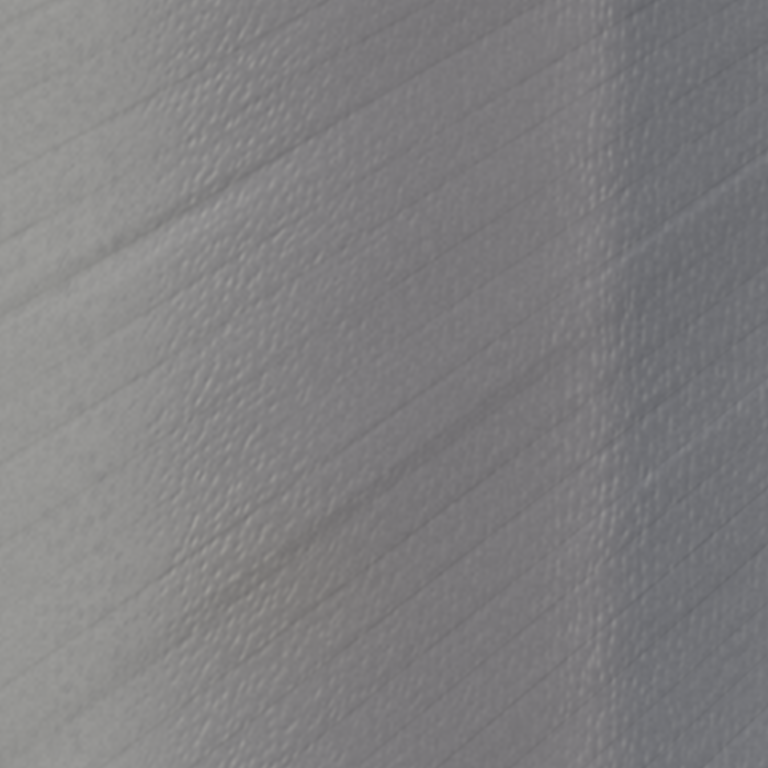
Reproduce this texture procedurally as a WebGL 1 fragment shader.

```glsl
precision highp float;
uniform vec2 u_resolution;

// Base sheen from left to right
const vec3 LIGHT_GREY = vec3(0.590, 0.589, 0.581);
const vec3 MID_GREY = vec3(0.487, 0.480, 0.489);
const vec3 BLUE_GREY = vec3(0.434, 0.438, 0.454);
const vec3 WARM_TINT = vec3(0.004, 0.000, -0.010);
const float CREST_X = 0.770;
const float CREST_LIFT = 0.012;

// Diagonal grooves, fanning slightly
const float GROOVE_SLOPE = 0.73;
const float GROOVE_FAN = 0.25;
const float GROOVE_PITCH = 0.097;
const float GROOVE_WIDTH = 0.0040;
const float GROOVE_DEPTH = 0.030;
const float STRIATION = 0.012;
const float BANDING = 0.018;

// Pebbled grain
const vec2 GRAIN_SCALE = vec2(68.0, 54.0);
const float GRAIN_RELIEF = 0.058;
const float GRAIN_MEAN = 0.36;
const float FINE_GRAIN = 0.024;
const vec3 GRAIN_TINT = vec3(1.03, 1.02, 0.88);

float hash(vec2 p) {
  return fract(sin(dot(p, vec2(127.1, 311.7))) * 43758.5453);
}

float noise(vec2 p) {
  vec2 i = floor(p);
  vec2 f = fract(p);
  f = f * f * (3.0 - 2.0 * f);
  float low = mix(hash(i), hash(i + vec2(1.0, 0.0)), f.x);
  float high = mix(hash(i + vec2(0.0, 1.0)), hash(i + 1.0), f.x);
  return mix(low, high, f.y);
}

float bell(float d, float width) {
  float t = d / width;
  return exp(-t * t);
}

// Height of jittered, tilted oval bumps, staggered by column
float pebbles(vec2 p, float tilt) {
  float column = floor(p.x);
  float height = 0.0;
  for (int i = -1; i <= 1; i++) {
    float x = column + float(i);
    float stagger = 0.5 * mod(x, 2.0);
    float row = floor(p.y - stagger);
    for (int j = -1; j <= 1; j++) {
      vec2 cell = vec2(x, row + float(j));
      vec2 jitter = vec2(hash(cell), hash(cell + 37.3)) - 0.5;
      vec2 d = p - cell - vec2(0.5, 0.5 + stagger) - 0.6 * jitter;
      d.x -= tilt * d.y;
      float size = 0.4 + 1.0 * hash(cell + 71.9);
      height += size * exp(-dot(d * d, vec2(16.0, 7.0)));
    }
  }
  return height;
}

vec3 sheen(vec2 uv) {
  float x = uv.x + 0.04 * (noise(uv * 3.0) - 0.5);
  vec3 color = mix(LIGHT_GREY, MID_GREY, smoothstep(-0.03, 0.56, x));
  color -= 0.008 * bell(uv.x - 0.62, 0.12);
  color += CREST_LIFT * bell(uv.x - CREST_X, 0.04);
  float shade = smoothstep(CREST_X - 0.01, CREST_X + 0.075, uv.x);
  color = mix(color, BLUE_GREY + 0.020 * (1.0 - uv.y), shade);
  color += 0.012 * smoothstep(0.93, 1.05, uv.x);
  vec2 stain = (uv - vec2(0.37, 0.24)) / vec2(0.16, 0.12);
  return color + WARM_TINT * exp(-dot(stain, stain));
}

float grooves(float lane, float x) {
  float index = floor(lane / GROOVE_PITCH + 0.5);
  float d = lane - index * GROOVE_PITCH;
  d += 0.016 * (hash(vec2(index, 5.0)) - 0.5);
  float strength = 0.50 + 0.50 * hash(vec2(index, 9.0));
  strength *= 0.60 + 0.60 * noise(vec2(x * 5.0, index * 7.3));
  float dark = bell(d, GROOVE_WIDTH) + 0.25 * bell(d - 0.010, 0.012);
  float lip = 0.30 * bell(d + 0.012, 0.007);
  return GROOVE_DEPTH * strength * (lip - dark);
}

// Broad folds: a dark edge above a pale streak
float folds(float lane, float x) {
  float upper = bell(x - 0.22, 0.20);
  float right = smoothstep(0.68, 0.86, x);
  float tone = upper * (0.032 * bell(lane - 0.555, 0.020)
    - 0.028 * bell(lane - 0.592, 0.013));
  tone += right * 0.028 * bell(lane - 0.084, 0.011);
  tone += right * 0.022 * bell(lane + 0.300, 0.010);
  float trough = bell(x - 0.46, 0.40);
  tone -= 0.020 * trough * bell(lane - 0.010, 0.017);
  return tone - 0.014 * trough * bell(lane - 0.018, 0.004);
}

void main() {
  vec2 uv = gl_FragCoord.xy / u_resolution;
  float lane = (uv.y - GROOVE_SLOPE * uv.x) / (1.0 - GROOVE_FAN * uv.x);
  lane += 0.003 * (noise(uv * 5.0) - 0.5);

  // Grain: dark specks at left, pale raked bumps further in
  float tilt = mix(0.60, 0.15, smoothstep(0.35, 0.75, uv.x));
  vec2 p = uv * GRAIN_SCALE;
  p += 0.5 * vec2(noise(uv * 18.0), noise(uv * 18.0 + 19.0));
  float height = pebbles(p, tilt);
  float slope = height - pebbles(p + vec2(0.26, -0.24), tilt);
  float polarity = mix(-1.1, 0.9, smoothstep(0.10, 0.30, uv.x));
  float relief = 0.50 * slope + polarity * (height - GRAIN_MEAN);
  float amount = 0.20 + 0.58 * bell(uv.x - 0.22, 0.20)
    + 0.42 * bell(uv.x - 0.79, 0.06) + 0.15 * smoothstep(0.75, 0.9, uv.x);
  amount *= 0.7 + 0.6 * noise(uv * 9.0 + 4.0);

  float tone = FINE_GRAIN * (noise(uv * 190.0) - 0.5);
  tone += STRIATION * (noise(vec2(lane * 130.0, uv.x * 4.0)) - 0.5);
  tone += BANDING * (noise(vec2(lane * 11.0, uv.x * 2.0)) - 0.5);
  tone += grooves(lane, uv.x) + folds(lane, uv.x);
  vec3 grain = GRAIN_RELIEF * amount * relief * GRAIN_TINT;
  gl_FragColor = vec4(sheen(uv) + tone + grain, 1.0);
}
```
